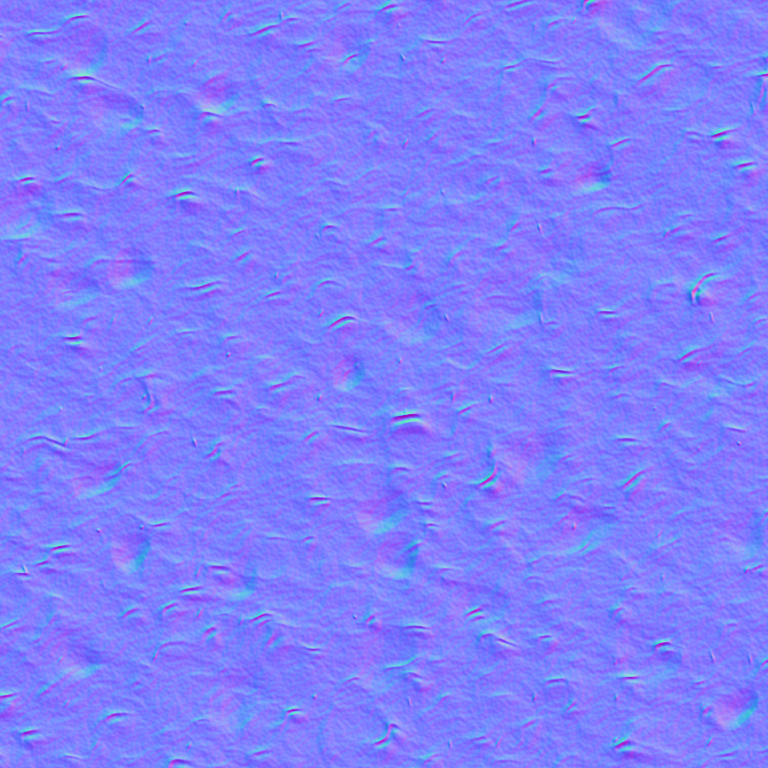
Give the GLSL for this texture map, as a Shadertoy shader.

```glsl
#define DUNE_HEIGHT 0.00135
#define CREST_PEAK 1.4
#define LEAN 0.0075
#define LEE_SIDE vec2(-0.62, 0.785)
#define HILL_HEIGHT 0.0032
#define GRAIN_HEIGHT 0.00088
#define PIT_GRID 7.0
#define PIT_SHARE 0.6
#define PIT_DEPTH 0.33
#define SPECK_GRID 18.0
#define SPECK_SHARE 0.24
#define SPECK_HEIGHT 0.0022

vec2 hash2(vec2 cell) {
    vec3 h = fract(cell.xyx * vec3(0.1031, 0.1030, 0.0973));
    h += dot(h, h.yzx + 33.33);
    return fract((h.xx + h.yz) * h.zy);
}

float cornerSlope(vec2 cell, vec2 offset) {
    float angle = 6.2832 * hash2(cell).x;
    return dot(vec2(cos(angle), sin(angle)), offset);
}

float gradientNoise(vec2 p) {
    vec2 i = floor(p), f = p - i;
    vec2 u = f * f * f * (f * (f * 6.0 - 15.0) + 10.0);
    vec2 e = vec2(0.0, 1.0);
    float low = mix(cornerSlope(i, f), cornerSlope(i + e.yx, f - e.yx), u.x);
    float high = mix(cornerSlope(i + e, f - e), cornerSlope(i + e.yy, f - e.yy), u.x);
    return mix(low, high, u.y);
}

// Noise stretched along a crest direction
float streaks(vec2 p, float angle, vec2 frequency, float seed) {
    float c = cos(angle), s = sin(angle);
    return gradientNoise(mat2(c, -s, s, c) * p * frequency + seed);
}

// Two crest directions joined; the exponent gives short peaks and flat troughs
float crests(vec2 p) {
    float n = streaks(p, -0.14, vec2(22.0, 45.0), 20.4);
    n += 1.25 * streaks(p, 0.74, vec2(20.0, 32.0), 70.8);
    return exp(CREST_PEAK * n);
}

// Crests pushed towards the lee side, which steepens there
float dunes(vec2 p) {
    vec2 push = LEE_SIDE * LEAN;
    float h = crests(p);
    h = crests(p - push * h);
    return crests(p - push * h);
}

// Hollows, wider across the lee axis, steeper at the lower right
float pits(vec2 p) {
    vec2 home = floor(p * PIT_GRID);
    float h = 0.0;
    for (int y = -1; y <= 1; y++)
    for (int x = -1; x <= 1; x++) {
        vec2 cell = home + vec2(x, y);
        vec2 place = hash2(cell + 17.0), kind = hash2(cell + 53.0);
        if (kind.x > PIT_SHARE) continue;
        vec2 v = p - (cell + place) / PIT_GRID;
        float along = dot(v, LEE_SIDE);
        float across = dot(v, vec2(LEE_SIDE.y, -LEE_SIDE.x)) * 0.75;
        float radius = mix(0.021, 0.042, kind.y * kind.y);
        float d = (length(vec2(along, across)) - 0.4 * along) / radius;
        float depth = PIT_DEPTH * radius * mix(1.0, 0.3, kind.y);
        h -= depth * pow(max(1.0 - d * d, 0.0), 1.7);
    }
    return h;
}

// Tiny upright chips
float specks(vec2 p) {
    vec2 cell = floor(p * SPECK_GRID);
    vec2 place = hash2(cell + 91.0), kind = hash2(cell + 37.0);
    if (kind.x > SPECK_SHARE) return 0.0;
    vec2 v = p - (cell + 0.3 + 0.4 * place) / SPECK_GRID;
    v.x -= (kind.y - 0.35) * 0.9 * v.y;
    v /= vec2(0.0021, mix(0.002, 0.006, place.x));
    return SPECK_HEIGHT * mix(0.2, 1.0, place.y) * exp(-dot(v, v));
}

float surfaceHeight(vec2 p) {
    // Short bends break the crests into zigzags
    vec2 bend = vec2(gradientNoise(p * 17.0 + 3.7), gradientNoise(p * 17.0 + 41.3));
    vec2 q = p + 0.013 * bend;
    float patches = 1.0 + 0.7 * gradientNoise(p * 5.0 + 11.6);

    float h = DUNE_HEIGHT * patches * dunes(q);
    h += HILL_HEIGHT * gradientNoise(p * vec2(11.0, 7.0) + 5.2);

    // Fine grain in two sizes
    h += GRAIN_HEIGHT * streaks(q, 0.4, vec2(75.0, 110.0), 8.1);
    h += GRAIN_HEIGHT * 0.5 * gradientNoise(p * 190.0 + 2.9);
    return h + pits(p + 0.018 * bend) + specks(p);
}

void mainImage(out vec4 fragColor, in vec2 fragCoord) {
    vec2 p = fragCoord / iResolution.y;
    vec2 e = vec2(0.0009, 0.0);

    // Surface normal from central differences, packed as colour
    vec2 slope = vec2(surfaceHeight(p + e.xy) - surfaceHeight(p - e.xy),
                      surfaceHeight(p + e.yx) - surfaceHeight(p - e.yx)) / (2.0 * e.x);
    vec3 normal = normalize(vec3(-slope, 1.0));
    fragColor = vec4(0.5 + 0.5 * normal, 1.0);
}
```
